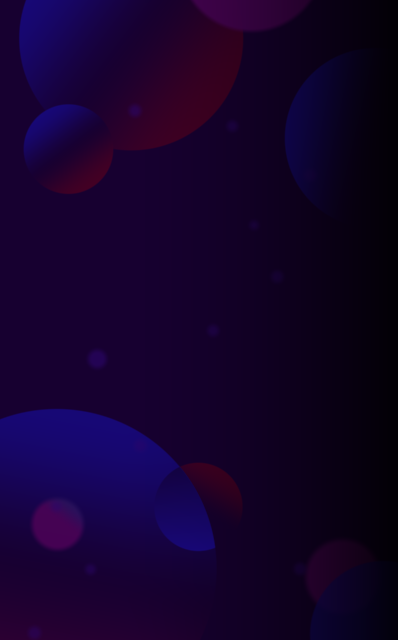
Write a Shadertoy shader that draws this background.

```glsl
// Deep violet night backdrop with gradient planets, blurred orbs and a trail of faint lights.

const float PI = 3.14159;

const vec3 VIOLET  = vec3(0.09, 0.00, 0.19);
const vec3 BLUE    = vec3(0.09, 0.03, 0.46);
const vec3 INDIGO  = vec3(0.08, 0.01, 0.27);
const vec3 WINE    = vec3(0.26, 0.00, 0.14);
const vec3 PLUM    = vec3(0.23, 0.00, 0.20);
const vec3 MAGENTA = vec3(0.28, 0.01, 0.33);
const vec3 LIGHT   = vec3(0.17, 0.02, 0.42);

// Coverage of a disc whose edge is blurred by "soft" on either side.
float disc(vec2 p, vec2 center, float radius, float soft) {
    return 1.0 - smoothstep(radius - soft, radius + soft, length(p - center));
}

// Position across a disc along a direction: 0 at one rim, 1 at the other.
float across(vec2 p, vec2 center, float radius, vec2 dir) {
    return clamp(0.5 + 0.5 * dot(p - center, normalize(dir)) / radius, 0.0, 1.0);
}

// Three-stop gradient that melts into the backdrop in the middle.
vec3 fadeThrough(vec3 first, vec3 last, float t) {
    vec3 c = mix(first, VIOLET, smoothstep(0.0, 0.55, t));
    return mix(c, last, smoothstep(0.45, 1.0, t));
}

// Paints a planet with a gradient running along "dir".
vec3 planet(vec3 base, vec2 p, vec2 center, float radius, vec2 dir,
            vec3 first, vec3 last, float soft) {
    vec3 fill = fadeThrough(first, last, across(p, center, radius, dir));
    return mix(base, fill, disc(p, center, radius, soft));
}

// Paints a blurred, evenly coloured orb.
vec3 orb(vec3 base, vec2 p, vec2 center, float radius, float soft,
         vec3 tint, float opacity) {
    return mix(base, tint, opacity * disc(p, center, radius, soft));
}

// Winding trail of lights from the upper right to the lower left.
vec3 lightTrail(vec3 base, vec2 p) {
    for (int i = 0; i < 10; i++) {
        if (i == 5) continue; // gap beside the large light
        float k = float(i);
        float sway = 0.176 * sin((k + 2.0) * PI / 7.0);
        float zigzag = -0.046 * cos(PI * k) * cos(PI * (k - 1.0) / 7.0);
        vec2 center = vec2(0.267 + sway + zigzag,
                           0.803 - 0.088 * k + 0.033 * sin(PI * k / 9.0));
        float radius = 0.008 + 0.0015 * sin(k * 2.3);
        base = orb(base, p, center, radius, 0.006, LIGHT, 0.45);
    }
    return base;
}

// Darkness that deepens toward the right border.
float sideShade(float x) {
    float u = clamp((x - 0.3) / 0.7, 0.0, 1.0);
    return 1.0 - 0.9 * pow(u, 1.6);
}

void mainImage(out vec4 fragColor, in vec2 fragCoord) {
    vec2 p = fragCoord / iResolution.y; // canvas height is one unit
    float edge = 1.0 / iResolution.y;
    vec3 col = VIOLET;

    // Upper planets
    col = planet(col, p, vec2(0.205, 0.940), 0.175, vec2(0.8, -0.6), BLUE, WINE, edge);
    col = planet(col, p, vec2(0.107, 0.767), 0.070, vec2(0.6, -0.8), BLUE, WINE, edge);
    col = planet(col, p, vec2(0.586, 0.784), 0.141, vec2(1.0, -0.3), BLUE, VIOLET, edge);
    col = orb(col, p, vec2(0.393, 1.064), 0.113, 0.005, MAGENTA, 0.95);

    // Red moon behind the large lower planet
    vec2 moonCenter = vec2(0.310, 0.208);
    float moonRadius = 0.069;
    col = planet(col, p, moonCenter, moonRadius, vec2(-0.5, -0.8), WINE, VIOLET, edge);

    vec2 giantCenter = vec2(0.0885, 0.111);
    float giantRadius = 0.25;
    col = planet(col, p, giantCenter, giantRadius, vec2(-0.2, -1.0), BLUE, PLUM, edge);

    // Blue overlap of the moon and the large planet
    float overlap = disc(p, giantCenter, giantRadius, edge)
                  * disc(p, moonCenter, moonRadius, edge);
    float glow = across(p, moonCenter, moonRadius, vec2(0.3, -0.9));
    col = mix(col, mix(INDIGO, BLUE * 1.15, glow), overlap);

    // Blurred orb with a bluish upper right rim
    vec2 orbCenter = vec2(0.090, 0.181);
    float rim = smoothstep(0.55, 1.0, across(p, orbCenter, 0.04, vec2(0.6, 0.8)));
    vec3 orbTint = mix(MAGENTA, vec3(0.16, 0.07, 0.36), rim);
    col = orb(col, p, orbCenter, 0.040, 0.006, orbTint, 0.95);

    // Lower right pair
    col = orb(col, p, vec2(0.536, 0.099), 0.058, 0.007, MAGENTA, 0.95);
    float corner = disc(p, vec2(0.599, 0.009), 0.1145, 0.002);
    col = mix(col, BLUE, 0.75 * corner);

    // Faint lights
    col = lightTrail(col, p);
    col = orb(col, p, vec2(0.152, 0.439), 0.014, 0.006, LIGHT, 0.6);
    col = orb(col, p, vec2(0.211, 0.827), 0.009, 0.006, LIGHT, 0.55);
    col = orb(col, p, vec2(0.469, 0.111), 0.009, 0.006, LIGHT, 0.5);

    col *= sideShade(fragCoord.x / iResolution.x);
    fragColor = vec4(col, 1.0);
}
```
